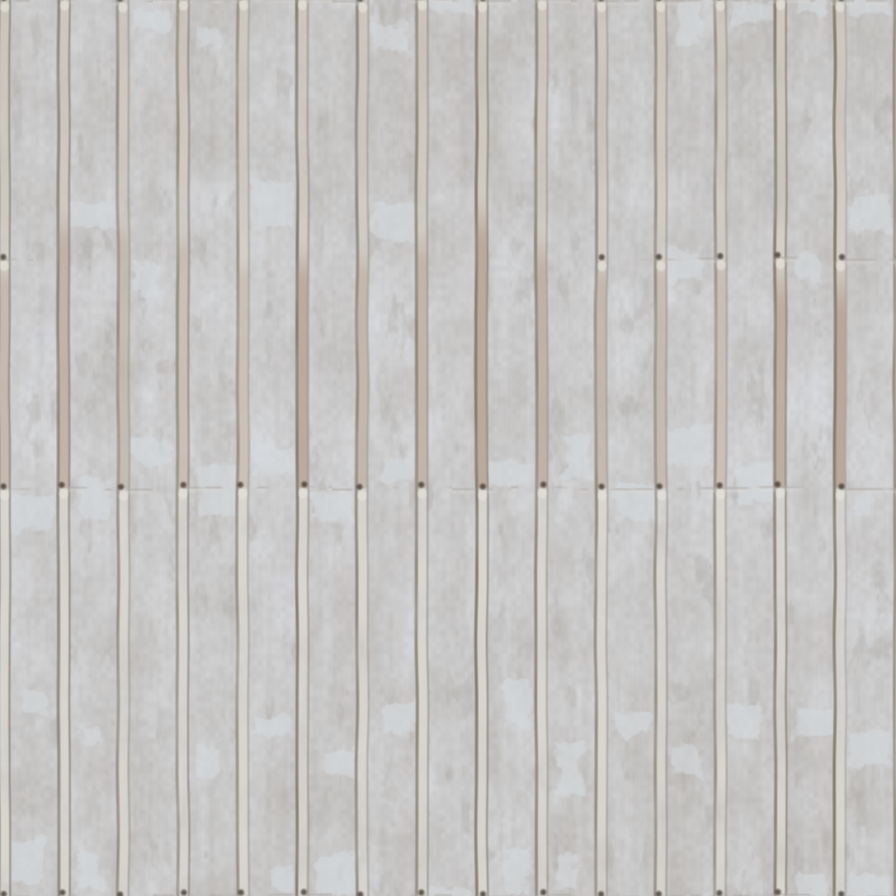
Reproduce this texture procedurally as a Shadertoy shader.

```glsl
const float COLUMNS = 15.0;
const float RIB_OFFSET = 0.06;   // rib centre, in column widths
const float LOW_SEAM = 0.455;
const float HIGH_SEAM = 0.711;

const vec3 WARM_GREY = vec3(0.745, 0.732, 0.718);
const vec3 COOL_GREY = vec3(0.818, 0.821, 0.829);
const vec3 STAIN = vec3(0.68, 0.665, 0.645);
const vec3 PATCH = vec3(0.835, 0.855, 0.870);
const vec3 PALE_RIB = vec3(0.855, 0.842, 0.815);
const vec3 RUST = vec3(0.715, 0.635, 0.575);
const vec3 GROOVE = vec3(0.50, 0.465, 0.415);
const vec3 BOLT = vec3(0.27, 0.24, 0.20);

float hash(vec2 p) {
    vec3 q = fract(vec3(p.xyx) * 0.1031);
    q += dot(q, q.yzx + 33.33);
    return fract((q.x + q.y) * q.z);
}

// Value noise that wraps at the canvas border
float noise(vec2 uv, vec2 cells, float seed) {
    vec2 p = uv * cells, i = floor(p), f = fract(p);
    f = f * f * (3.0 - 2.0 * f);
    vec2 a = mod(i, cells) + seed, b = mod(i + 1.0, cells) + seed;
    return mix(mix(hash(a), hash(vec2(b.x, a.y)), f.x),
               mix(hash(vec2(a.x, b.y)), hash(b), f.x), f.y);
}

float cloud(vec2 uv, vec2 cells, float seed) {
    float sum = 0.0, weight = 0.5;
    for (int i = 0; i < 4; i++) {
        sum += weight * noise(uv, cells, seed);
        cells *= 2.0;
        seed += 17.0;
        weight *= 0.55;
    }
    return sum / 1.01;
}

float band(float d, float halfWidth, float soft) {
    return 1.0 - smoothstep(halfWidth - soft, halfWidth + soft, abs(d));
}

float wrapped(float d) {
    return fract(d + 0.5) - 0.5;
}

// Sheet metal: cloudy tone, vertical streaks and worn blocks
vec3 sheet(vec2 uv, float panel) {
    float middle = 0.5 - 0.5 * cos(6.28318 * uv.y);
    float tone = cloud(uv, vec2(24.0, 18.0), 3.0);
    float streak = cloud(uv, vec2(110.0, 7.0), 41.0);
    float tint = hash(vec2(panel, floor(uv.y * 3.0))) - 0.5;
    float blend = 0.22 + 0.25 * middle + 1.1 * (tone - 0.5) + 0.65 * (streak - 0.5) + 0.12 * tint;
    vec3 color = mix(WARM_GREY, COOL_GREY, clamp(blend + 0.27, 0.0, 1.15));
    float blocks = smoothstep(0.62, 0.78, cloud(uv, vec2(50.0, 22.0), 73.0));
    color = mix(color, STAIN, 0.32 * blocks);
    return color + 0.035 * (noise(uv, vec2(190.0, 150.0), 9.0) - 0.5);
}

// Ragged light repairs, one chance per panel in each height band
float repairs(vec2 uv, float across, float panel) {
    float cover = 0.0;
    float ragged = cloud(uv, vec2(60.0, 60.0), 29.0) - 0.5;
    for (int i = 0; i < 4; i++) {
        vec2 key = vec2(panel + 5.0, float(i) * 13.0 + 2.0);
        float height = 0.19 + 0.27 * float(i) + 0.10 * (hash(key + 31.0) - 0.5);
        vec2 size = vec2(0.16 + 0.24 * hash(key + 7.0), 0.010 + 0.018 * hash(key + 11.0));
        vec2 d = abs(vec2(across - 0.35 - 0.3 * hash(key + 19.0), wrapped(uv.y - height))) - size;
        float edge = max(d.x / COLUMNS, d.y) + 0.022 * ragged;
        cover = max(cover, (1.0 - smoothstep(-0.003, 0.003, edge)) * step(0.35, hash(key)));
    }
    return cover;
}

// Overlap of two sheets with a bolt and a bare spot on the rib
vec3 joint(vec3 color, vec2 uv, float d, float seam, float rib, float soft) {
    float dy = wrapped(uv.y - seam - 0.003 * (hash(vec2(rib, 51.0)) - 0.5));
    float worn = smoothstep(0.35, 0.65, noise(uv, vec2(75.0, 40.0), 61.0));
    color = mix(color, PALE_RIB, 0.35 * worn * band(dy + 0.003, 0.002, 0.002));
    color = mix(color, STAIN, 0.55 * worn * band(dy, 0.0012, 0.0015));
    float spot = length(vec2((d - 0.01) / 0.09, (dy + 0.007) / 0.007));
    color = mix(color, vec3(0.89, 0.88, 0.85), 0.75 * (1.0 - smoothstep(0.5, 1.1, spot)));
    float shift = 0.08 * (hash(vec2(rib, 83.0)) - 0.5);
    float bolt = length(vec2(d - shift, (dy - 0.003) * COLUMNS));
    return mix(color, BOLT, 0.8 * (1.0 - smoothstep(0.035 - soft, 0.06 + soft, bolt)));
}

// Raised rib: pale or rusty crown between two grooves
vec3 ribs(vec3 color, vec2 uv, float d, float rib, float top, float soft) {
    float age = hash(vec2(rib, 5.0));
    float wear = noise(uv, vec2(COLUMNS, 22.0), 91.0);
    float fade = 0.02 + 0.05 * age;
    float rusty = smoothstep(LOW_SEAM - 0.002, LOW_SEAM + 0.002, uv.y) * (1.0 - smoothstep(top - fade, top + 0.01, uv.y));
    float crown = band(d - 0.01, 0.085, soft);
    color = mix(color, PALE_RIB, crown * (0.45 + 0.5 * wear));
    color = mix(color, RUST, crown * rusty * (0.4 + 0.5 * age));
    color = mix(color, RUST, crown * 0.25 * (1.0 - rusty) * smoothstep(0.5, 0.9, uv.y));
    float left = band(d + 0.085, 0.026, soft) * (0.45 + 0.3 * age + 0.2 * wear);
    float right = band(d - 0.10, 0.018, soft) * (0.25 + 0.4 * hash(vec2(rib, 23.0)));
    return mix(color, GROOVE, max(left, right));
}

void mainImage(out vec4 fragColor, in vec2 fragCoord) {
    vec2 uv = fragCoord / iResolution.xy;
    float soft = max(0.022, COLUMNS / iResolution.x);
    float u = uv.x * COLUMNS - RIB_OFFSET;
    float panel = mod(floor(u), COLUMNS);
    float rib = mod(floor(u + 0.5), COLUMNS);
    float d = wrapped(u) + 0.025 * (noise(uv, vec2(COLUMNS, 14.0), 37.0) - 0.5);
    bool split = rib > 9.5 || rib < 0.5;
    float rustTop = split ? HIGH_SEAM : 0.70 + 0.09 * hash(vec2(rib, 67.0));

    vec3 color = sheet(uv, panel);
    color = mix(color, PATCH, 0.6 * repairs(uv, fract(u), panel));
    color = ribs(color, uv, d, rib, rustTop, soft);
    color = joint(color, uv, d, 0.0, rib, soft);
    color = joint(color, uv, d, LOW_SEAM, rib, soft);
    if (split) color = joint(color, uv, d, HIGH_SEAM, rib, soft);
    fragColor = vec4(color, 1.0);
}
```
